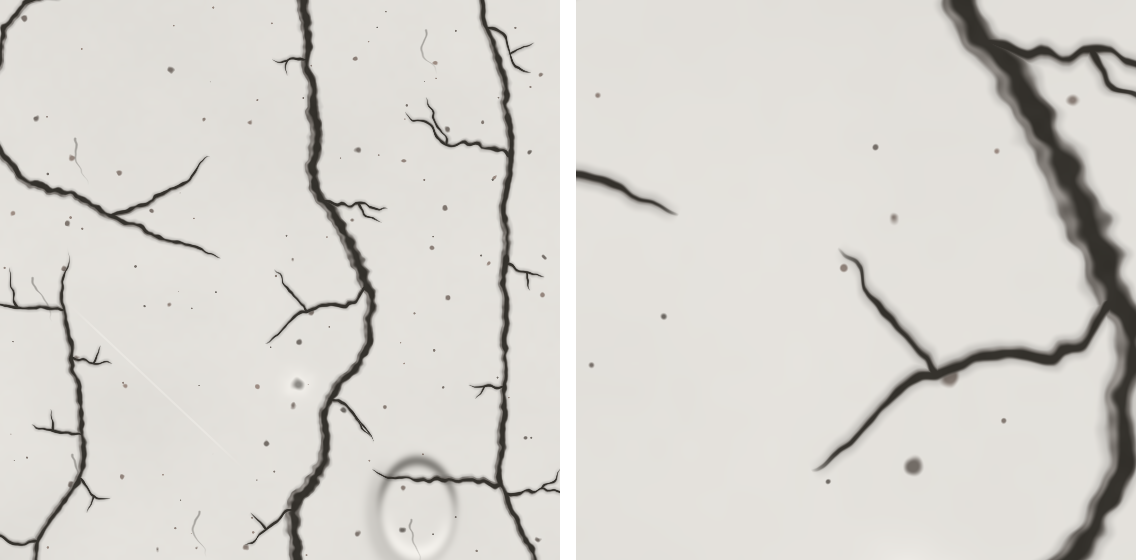
Left: the whole. Right: its middle third, enlarged.
Give the GLSL for this texture, as a Shadertoy shader.

```glsl
// Cracked off-white paint: three wandering trunk cracks shed tapering, forked
// branches over mottled plaster with specks, a pit, faint scratches and a blister.
// Cracks are distances to lines bent by kinked 1D noise.

float hash(vec2 p) {
    vec3 q = fract(p.xyx * 0.1031);
    q += dot(q, q.yzx + 33.33);
    return fract((q.x + q.y) * q.z);
}

float noise(vec2 p) {
    vec2 i = floor(p), f = fract(p);
    f = f * f * (3.0 - 2.0 * f);
    vec2 e = vec2(1, 0);
    return mix(mix(hash(i), hash(i + e.xy), f.x),
               mix(hash(i + e.yx), hash(i + e.xx), f.x), f.y);
}

float kink(float x, float seed) {
    float i = floor(x);
    return mix(hash(vec2(i, seed)), hash(vec2(i + 1.0, seed)), smoothstep(0.1, 0.9, x - i)) - 0.5;
}

// Sideways wander of a crack at distance s along it
float jag(float s, float seed) {
    return 0.055 * kink(s * 9.0, seed) + 0.02 * kink(s * 26.0, seed + 7.0)
         + 0.006 * kink(s * 80.0, seed + 13.0);
}

// Soft halo, grey body and black core for signed distance d and half width w
vec3 fissure(float d, float w, vec2 p) {
    float rough = (noise(p * 95.0) - 0.5) * w;
    float e = abs(d) + 0.6 * rough;
    float halo = 1.0 - smoothstep(w, w + 0.007, e);
    float body = 1.0 - smoothstep(w - 0.0015, w + 0.002, e);
    float core = 1.0 - smoothstep(0.3 * w, 0.75 * w + 0.001, abs(d - 0.2 * w) + 0.7 * rough);
    return vec3(halo, body, core) * smoothstep(0.0, 0.0016, w);
}

vec2 pointOn(vec2 a, vec2 b, float s, float seed) {
    vec2 dir = normalize(b - a);
    return a + dir * s + vec2(-dir.y, dir.x) * (jag(s, seed) - jag(0.0, seed));
}

// Tapering crack from a towards b
vec3 crack(vec2 p, vec2 a, vec2 b, float w, float seed) {
    float len = distance(a, b);
    vec2 dir = (b - a) / len;
    float s = dot(p - a, dir);
    float side = dot(p - a, vec2(-dir.y, dir.x)) - jag(s, seed) + jag(0.0, seed);
    float beyond = max(max(-s, s - len), 0.0);
    float d = length(vec2(side, beyond)) * (side < 0.0 ? -1.0 : 1.0);
    return fissure(d, w * sqrt(1.0 - clamp(s / len, 0.0, 1.0)), p);
}

vec3 forkedCrack(vec2 p, vec2 a, vec2 b, float w, float seed) {
    vec2 fork = pointOn(a, b, 0.55 * distance(a, b), seed);
    float turn = hash(vec2(seed, 5.0)) < 0.5 ? -1.0 : 1.0;
    vec2 tip = fork + 0.38 * ((b - a) * 0.6 + turn * vec2(a.y - b.y, b.x - a.x));
    return max(crack(p, a, b, w, seed), crack(p, fork, tip, w * 0.6, seed + 1.0));
}

// Horizontal position of a trunk crack at height y
float trunk(int i, float y) {
    float u = 1.0 - y, x;
    if (i == 0) x = 0.555 + 0.1 * smoothstep(0.28, 0.55, u) - 0.07 * smoothstep(0.6, 0.75, u)
                  - 0.06 * smoothstep(0.82, 0.92, u);
    else if (i == 1) x = 0.845 + 0.07 * smoothstep(-0.1, 0.3, u) - 0.02 * smoothstep(0.3, 0.45, u)
                       + 0.06 * smoothstep(0.82, 1.02, u);
    else x = 0.11 + 0.045 * smoothstep(0.45, 0.75, u) - 0.09 * smoothstep(0.8, 1.0, u);
    return x + 0.5 * jag(y, 3.0 + float(i));
}

void mainImage(out vec4 fragColor, in vec2 fragCoord) {
    vec2 p = fragCoord / iResolution.y;

    // Mottled paint
    float mottle = noise(p * 4.0) + 0.5 * noise(p * 11.0) + 0.25 * noise(p * 60.0) - 0.875;
    vec3 col = vec3(0.885, 0.875, 0.855) + 0.022 * mottle;

    // Blister: shaded upper rim, lit lower inside, shadow below left
    vec2 q = (p - vec2(0.745, 0.085)) / vec2(0.068, 0.092);
    float r = length(q);
    float rim = exp(-70.0 * (r - 1.0) * (r - 1.0));
    col -= 0.3 * rim * smoothstep(-0.2, 1.0, q.y) + 0.07 * rim;
    col += 0.07 * exp(-30.0 * (r - 0.8) * (r - 0.8)) * smoothstep(0.2, -0.8, q.y) * 1.0;
    col -= 0.08 * exp(-25.0 * (r - 1.2) * (r - 1.2)) * smoothstep(0.0, 1.0, -q.x - 0.5 * q.y);

    // Pit with a bright lip, and a pale diagonal scratch
    float pit = distance(p, vec2(0.532, 0.313)) + 0.008 * (noise(p * 70.0) - 0.5);
    col += 0.06 * exp(-pit * pit * 1500.0);
    col = mix(col, vec3(0.55, 0.54, 0.52), 1.0 - smoothstep(0.004, 0.014, pit));
    float scratch = abs(p.y - 0.45 + 0.94 * (p.x - 0.13));
    col += 0.03 * (1.0 - smoothstep(0.001, 0.004, scratch))
         * smoothstep(0.12, 0.18, p.x) * (1.0 - smoothstep(0.35, 0.45, p.x));

    // Specks: coarse and fine grids
    for (int k = 0; k < 2; k++) {
        float cells = k == 0 ? 12.0 : 30.0;
        vec2 id = floor(p * cells) + 40.0 * float(k + 1);
        vec2 centre = 0.2 + 0.6 * vec2(hash(id + 3.0), hash(id + 17.0));
        float size = mix(0.03, 0.07, hash(id + 29.0));
        float d = length(fract(p * cells) - centre) + 0.05 * (noise(p * 160.0) - 0.5);
        float present = step(hash(id), k == 0 ? 0.38 : 0.1);
        vec3 tint = mix(vec3(0.3, 0.28, 0.26), vec3(0.55, 0.47, 0.43), hash(id + 41.0));
        col = mix(col, tint, 0.8 * present * (1.0 - smoothstep(size * 0.4, size + 0.02, d)));
    }

    // Faint hairlines
    for (int k = 0; k < 6; k++) {
        float n = float(k) + 50.0;
        vec2 a = vec2(hash(vec2(n, 1.0)), hash(vec2(n, 2.0)));
        vec2 b = a + vec2(0.03 * (hash(vec2(n, 3.0)) - 0.5), -0.08);
        col -= 0.25 * crack(p, a, b, 0.0016, n).y;
    }

    // Trunk cracks with their branches, then cracks from the left edge
    vec3 ink = vec3(0);
    for (int i = 0; i < 3; i++) {
        float fi = float(i), top = i == 2 ? 0.5 : 1.0;
        float slope = (trunk(i, p.y + 0.004) - trunk(i, p.y - 0.004)) / 0.008;
        float w = (i == 0 ? 0.0092 : 0.0058) * (1.0 + 0.6 * kink(p.y * 9.0, 20.0 + fi));
        if (i == 2) w *= 1.0 - smoothstep(0.4, 0.57, p.y);
        ink = max(ink, fissure((p.x - trunk(i, p.y)) / sqrt(1.0 + slope * slope), w, p));
        for (int j = 0; j < 5; j++) {
            float seed = 60.0 + 10.0 * fi + 2.0 * float(j), h = hash(vec2(seed, 9.0));
            float y = top * (float(j) + 0.2 + 0.6 * hash(vec2(seed, 4.0))) / 5.0;
            float side = (i + j) % 2 == 0 ? -1.0 : 1.0;
            vec2 a = vec2(trunk(i, y), y);
            vec2 b = a + side * mix(0.06, 0.2, h * h) * vec2(1.0, hash(vec2(seed, 6.0)) - 0.5);
            ink = max(ink, forkedCrack(p, a, b, mix(0.0025, 0.0045, h), seed));
        }
    }
    ink = max(ink, forkedCrack(p, vec2(-0.02, 0.75), vec2(0.4, 0.55), 0.0075, 31.0));
    ink = max(ink, crack(p, vec2(-0.02, 0.86), vec2(0.16, 1.1), 0.007, 35.0));
    ink = max(ink, crack(p, vec2(trunk(1, 0.135), 0.135), vec2(0.67, 0.11), 0.006, 37.0));

    // Halo, dusty grey walls and dark depth
    col *= 1.0 - 0.14 * ink.x;
    col = mix(col, vec3(0.48, 0.46, 0.44) + 0.25 * (noise(p * 120.0) - 0.5), 0.9 * ink.y);
    col = mix(col, vec3(0.17, 0.16, 0.14), 0.9 * ink.z);
    fragColor = vec4(clamp(col, 0.0, 1.0), 1.0);
}
```
